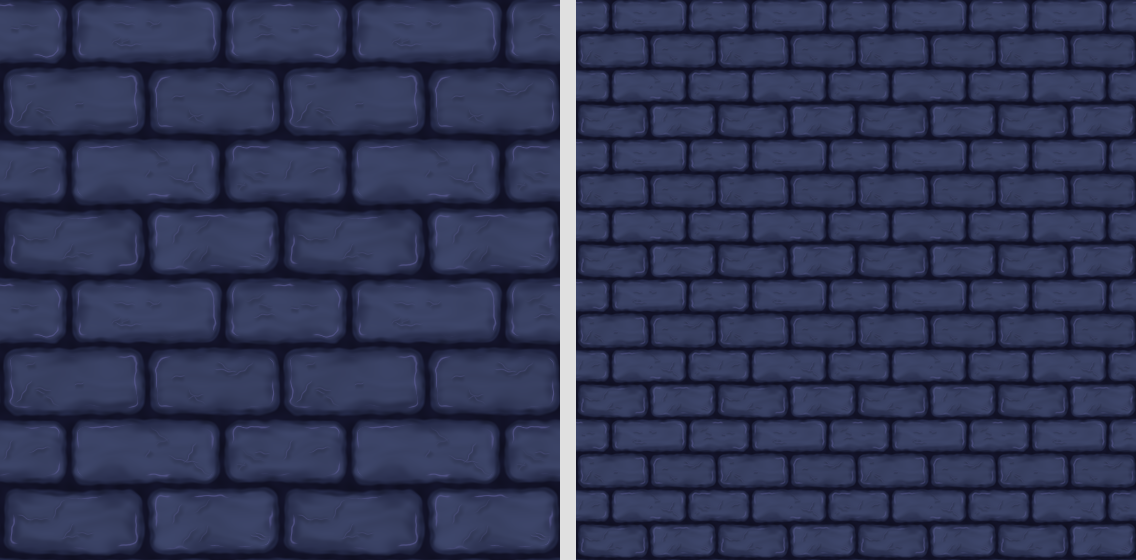
Left: one tile. Right: repeated 2 by 2.
Reproduce this texture procedurally as a WebGL 1 fragment shader.

```glsl
precision highp float;
uniform vec2 u_resolution;

const float TILES = 2.0;          // wall repeats across and down
const float ROWS = 4.0;           // brick courses in one repeat
const float ROW_SHIFT = 0.013;
const vec2 EVEN_JOINTS = vec2(0.005, 0.515);  // first joint, first brick width
const vec2 ODD_JOINTS = vec2(0.247, 0.547);
const float HALF_GAP = 0.0105;
const float CORNER = 0.05;
const float RIM = 0.013;
const float LINE_INSET = 0.026;
const float LINE_WIDTH = 0.0026;
const int SCRATCHES = 6;

const vec3 MORTAR = vec3(0.068, 0.070, 0.150);
const vec3 RIM_COLOR = vec3(0.125, 0.143, 0.250);
const vec3 SHADE = vec3(0.165, 0.187, 0.308);
const vec3 STONE = vec3(0.226, 0.257, 0.390);
const vec3 GLINT = vec3(0.345, 0.345, 0.565);

float hash(vec2 p) {
  vec3 q = fract(vec3(p.xyx) * 0.1031);
  q += dot(q, q.yzx + 33.33);
  return fract((q.x + q.y) * q.z);
}

float corner(vec2 cell, vec2 offset, vec2 period) {
  float a = 6.28318 * hash(mod(cell, period) + period * 3.7 + 11.0);
  return dot(vec2(cos(a), sin(a)), offset);
}

// Gradient noise that wraps once per repeat
float noise(vec2 p, vec2 period) {
  p *= period;
  vec2 i = floor(p), f = fract(p), e = vec2(1.0, 0.0);
  vec2 u = f * f * f * (f * (f * 6.0 - 15.0) + 10.0);
  float low = mix(corner(i, f, period), corner(i + e.xy, f - e.xy, period), u.x);
  float high = mix(corner(i + e.yx, f - e.yx, period), corner(i + e.xx, f - e.xx, period), u.x);
  return mix(low, high, u.y);
}

float roundBox(vec2 p, vec2 halfSize, float r) {
  vec2 q = abs(p) - halfSize + r;
  return length(max(q, 0.0)) + min(max(q.x, q.y), 0.0) - r;
}

// Light stroke in x, soft dark hollow beside it in y
vec2 scratches(vec2 p, vec2 halfSize, vec2 id, float aa) {
  vec2 marks = vec2(0.0);
  for (int i = 0; i < SCRATCHES; i++) {
    vec2 seed = id * 9.0 + float(i) * vec2(17.0, 5.0);
    vec2 spot = vec2(hash(seed + 1.3), hash(seed + 2.7)) * 2.0 - 1.0;
    float angle = 2.0 * hash(seed + 4.1) - 0.8;
    float reach = mix(0.016, 0.060, hash(seed + 5.9));
    vec2 r = p - spot * (halfSize - 0.045);
    float c = cos(angle), s = sin(angle);
    r = vec2(c * r.x + s * r.y, c * r.y - s * r.x);
    r.y += (hash(seed + 7.3) - 0.5) * 9.0 * r.x * r.x + 0.002 * sin(r.x * 170.0);
    float taper = 1.0 - r.x * r.x / (reach * reach);
    float stroke = smoothstep(aa, -aa, abs(r.y) - 0.0014 * taper) * smoothstep(0.0, 0.6, taper);
    float hollow = smoothstep(0.020, 0.0, abs(r.y + 0.006)) * smoothstep(0.0, 1.0, taper);
    marks = max(marks, vec2(stroke * mix(0.15, 0.65, hash(seed + 8.5)), hollow));
  }
  return marks;
}

void main() {
  vec2 t = gl_FragCoord.xy / u_resolution * TILES;
  float aa = TILES / min(u_resolution.x, u_resolution.y);

  // Uneven courses
  vec2 w = t + 0.014 * vec2(noise(t + 0.37, vec2(5.0)), noise(t + 0.11, vec2(4.0)));
  w += 0.006 * vec2(noise(t, vec2(13.0)), noise(t + 0.53, vec2(15.0)));

  // Brick cell
  float y = (w.y - ROW_SHIFT) * ROWS;
  float row = mod(floor(y), ROWS);
  vec2 joints = mod(row, 2.0) < 0.5 ? EVEN_JOINTS : ODD_JOINTS;
  float x = fract(w.x - joints.x);
  float second = step(joints.y, x);
  float left = second * joints.y;
  float width = mix(joints.y, 1.0 - joints.y, second);
  vec2 id = vec2(second, row);
  vec2 p = vec2(x - left - 0.5 * width, (fract(y) - 0.5) / ROWS);
  vec2 halfSize = 0.5 * vec2(width, 1.0 / ROWS) - HALF_GAP;
  float ragged = noise(t + 0.29, vec2(23.0));
  float d = roundBox(p, halfSize, CORNER) + 0.006 * ragged;

  // Painted stone body
  float broad = noise(t + 0.17, vec2(6.0, 8.0));
  float brush = noise(t + vec2(0.0, 0.08 * broad), vec2(7.0, 25.0));
  float depth = -d + 0.045 * broad + 0.012 * brush;
  vec3 stone = mix(SHADE, STONE, smoothstep(0.004, 0.062, depth));
  stone *= 1.0 + 0.08 * brush + 0.06 * broad + 0.05 * (hash(id + 3.0) - 0.5);
  vec2 marks = scratches(p, halfSize, id, aa);
  float inside = smoothstep(-0.02, -0.05, d);
  stone *= 1.0 - 0.13 * marks.y * inside;
  stone = mix(stone, GLINT, marks.x * inside);

  // Broken glints along the chipped edge
  float side = smoothstep(0.6, 0.95, abs(p.x) / halfSize.x);
  float lit = smoothstep(-0.02, 0.28, noise(t + 0.71, vec2(9.0)) + 0.22 * side - 0.06);
  float chip = d + LINE_INSET + 0.012 * noise(t, vec2(17.0)) + 0.005 * noise(t, vec2(41.0));
  float glint = smoothstep(aa, -aa, abs(chip) - LINE_WIDTH * lit) * lit;
  float halo = smoothstep(0.016, 0.0, abs(chip)) * lit;
  stone = mix(stone, GLINT, max(0.8 * glint, 0.16 * halo));

  // Rim and mortar
  float rimEdge = d + RIM + 0.012 * noise(t + 0.43, vec2(11.0, 19.0));
  vec3 rim = RIM_COLOR * (1.0 + 0.35 * noise(t + 0.61, vec2(19.0, 27.0)));
  vec3 color = mix(rim, stone, smoothstep(0.004 + aa, -0.004 - aa, rimEdge));
  vec3 mortar = MORTAR * (1.0 + 0.25 * noise(t, vec2(21.0)));
  color = mix(mortar, color, smoothstep(0.002 + aa, -0.002 - aa, d));
  gl_FragColor = vec4(color, 1.0);
}
```
